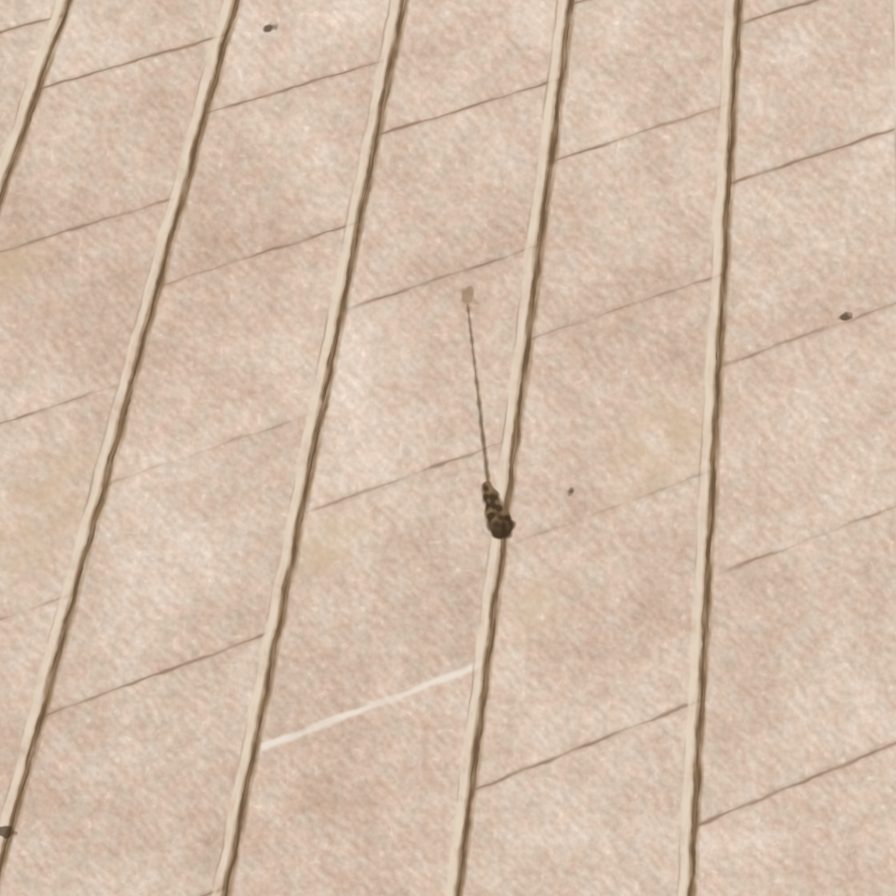
Reproduce this texture procedurally as a WebGL 2 fragment shader.

```glsl
#version 300 es
precision highp float;
// Sunlit clay pavers in running bond, seen in perspective: a projective map gives
// brick coordinates, distances to the joints are taken back to canvas units, and
// gradient noise adds grit, worn joints, stains and a dry seed pod on a stalk.
uniform vec2 u_resolution;
out vec4 outColor;

#define PERSPECTIVE 0.39     // growth of the bricks from far to near
#define COLUMN_WIDTH 0.18685 // far column width
#define BOND_SHIFT 0.49      // row offset of alternate columns
#define BEVEL_WIDTH 0.0056   // half width of the pale brick edge
#define GAP_WIDTH 0.0030     // half width of the dark long joint
#define CROSS_WIDTH 0.0016   // half width of the short joints
#define SOFTNESS 0.0024      // edge blur
#define GRIT 0.072           // contrast of the surface grain
#define MOTTLE 0.075         // contrast of the broad tone changes
#define STAIN 0.5            // strength of the yellow stains

const vec3 CLAY = vec3(0.843, 0.755, 0.684);
const vec3 BEVEL = vec3(0.895, 0.83, 0.75);
const vec3 SHADOW = vec3(0.44, 0.35, 0.27);
const vec3 CROSS_JOINT = vec3(0.60, 0.50, 0.42);
const vec3 CHALK = vec3(0.93, 0.88, 0.83);
const vec3 OCHRE = vec3(0.80, 0.70, 0.55);
const vec3 DEBRIS = vec3(0.24, 0.18, 0.12);
const vec3 HUSK = vec3(0.58, 0.47, 0.34);

float hash(vec2 p) {
    vec3 q = fract(vec3(p.xyx) * 0.1031);
    q += dot(q, q.yzx + 33.33);
    return fract((q.x + q.y) * q.z);
}

vec2 gradient(vec2 cell) {
    float angle = 6.2832 * hash(cell);
    return vec2(cos(angle), sin(angle));
}

float noise(vec2 p) {
    vec2 i = floor(p), f = fract(p);
    vec2 w = f * f * f * (f * (f * 6.0 - 15.0) + 10.0);
    vec2 e = vec2(1.0, 0.0);
    float low = mix(dot(gradient(i), f), dot(gradient(i + e), f - e), w.x);
    float high = mix(dot(gradient(i + e.yx), f - e.yx),
                     dot(gradient(i + e.xx), f - e.xx), w.x);
    return mix(low, high, w.y);
}

// Coverage of a shape with signed distance d
float fill(float d) {
    return 1.0 - smoothstep(-SOFTNESS, SOFTNESS, d);
}

// Capsule whose radius runs from ra at a to rb at b
float taper(vec2 p, vec2 a, vec2 b, float ra, float rb) {
    float h = clamp(dot(p - a, b - a) / dot(b - a, b - a), 0.0, 1.0);
    return length(p - mix(a, b, h)) - mix(ra, rb, h);
}

vec3 claySurface(vec2 p, vec2 brick) {
    vec2 q = p + 0.004 * vec2(noise(p * 23.0), noise(p * 23.0 + 50.0));
    vec2 slanted = vec2(q.x - q.y, q.x + q.y) * 0.7071;
    float streaks = noise(slanted * vec2(62.0, 135.0));
    float grains = noise(p * 140.0 + 20.0);
    float fine = noise(p * 250.0 + 70.0);
    float broad = noise(p * 3.5 + 2.0) + 0.7 * noise(p * 9.0 + 40.0) + 0.7 * noise(p * 24.0);
    vec3 color = CLAY + MOTTLE * broad * vec3(0.8, 1.0, 1.1);
    color += GRIT * (streaks + 0.7 * grains + 0.35 * fine) * vec3(0.85, 1.0, 1.08);
    color += 0.022 * noise(slanted * 48.0 + 9.0) * vec3(1.0, -0.3, -0.7);
    color += 0.05 * smoothstep(0.32, 0.6, noise(p * 95.0 + 31.0));
    return color + 0.024 * (hash(brick + 7.0) - 0.5);
}

void main() {
    vec2 p = gl_FragCoord.xy / u_resolution;
    float t = 1.0 - p.y;

    // Projective brick coordinates
    float depth = 1.0 + PERSPECTIVE * t;
    float u = (p.x - 0.8242 + 0.0534 * t) / (COLUMN_WIDTH * depth) + 4.0;
    float v = (1.905 * p.x + 6.36 * t - 1.265) / depth;
    float column = floor(u);
    v -= mod(column, 2.0) < 0.5 ? BOND_SHIFT - 0.02 : -0.02;
    float row = floor(v + 0.5);
    float wobble = noise(p * 28.0) * 0.0024 + noise(p * 90.0) * 0.0008;
    float across = (u - floor(u + 0.5)) * COLUMN_WIDTH * depth + wobble;
    float along = (v - row) * depth * 0.17 + wobble;
    vec2 grainwise = vec2(across * 190.0 + floor(u + 0.5) * 13.7, p.y * 34.0);

    vec3 color = claySurface(p, vec2(column, floor(v)));

    // Ochre stains
    vec3 stains[5] = vec3[5](vec3(0.74, 0.51, 0.065), vec3(0.05, 0.43, 0.07),
        vec3(0.365, 0.39, 0.045), vec3(0.01, 0.70, 0.04), vec3(0.60, 0.32, 0.04));
    for (int i = 0; i < 5; i++) {
        vec2 offset = p - stains[i].xy;
        float d = length(vec2(offset.x - 0.5 * offset.y, 0.8 * offset.y)) / stains[i].z;
        float patchy = clamp(0.6 + 1.2 * noise(p * 36.0), 0.0, 1.0);
        color = mix(color, OCHRE, STAIN * patchy * (1.0 - smoothstep(0.1, 1.3, d)));
    }

    // Short joints, most worn halfway up; one is filled with chalk
    float wear = mix(0.4, 0.85, smoothstep(0.08, 0.35, abs(p.y - 0.5)));
    wear += 0.3 * (hash(vec2(column, row) + 3.0) - 0.5) + 0.9 * noise(p * 22.0);
    wear = clamp(wear, 0.08, 0.95);
    bool chalky = column == 2.0 && row == 3.0;
    float cross = fill(abs(along) - CROSS_WIDTH * (1.0 + 0.8 * noise(p * 45.0) + float(chalky)));
    float crossHalo = 1.0 - smoothstep(0.0, 0.007, abs(along));
    color = mix(color, chalky ? CHALK : CROSS_JOINT, max(cross, 0.25 * crossHalo) * wear);

    // Long joints: pale bevel with a broken outer edge
    float edge = abs(across + 0.0092) - BEVEL_WIDTH * (1.0 + 0.5 * noise(p * 26.0 + 6.0));
    float bevelTone = 0.78 + 0.8 * noise(grainwise * vec2(0.6, 1.0) + 4.0);
    color = mix(color, BEVEL, fill(edge) * clamp(bevelTone, 0.2, 1.0));
    float outer = fill(abs(across + 0.0148) - 0.0007);
    color = mix(color, CROSS_JOINT, outer * clamp(0.2 + 1.3 * noise(p * 15.0), 0.0, 0.7));

    // Tan dust beside a ragged dark gap, split in places
    float dust = 1.0 - smoothstep(0.002, 0.0085, abs(across - 0.0006));
    color = mix(color, HUSK, dust * clamp(0.65 + 0.7 * noise(grainwise + 21.0), 0.2, 0.9));
    float ragged = noise(grainwise + 8.0) + 0.4 * noise(p * 130.0);
    float gap = fill(abs(across) - GAP_WIDTH * (0.9 + 0.8 * ragged));
    float gapTone = 0.8 + 1.0 * noise(grainwise * vec2(1.5, 0.8) + 13.0);
    color = mix(color, SHADOW, gap * clamp(gapTone, 0.25, 1.0));

    // Scattered specks
    vec3 specks[4] = vec3[4](vec3(0.302, 0.970, 0.005), vec3(0.638, 0.451, 0.004),
        vec3(0.943, 0.647, 0.005), vec3(0.006, 0.072, 0.008));
    for (int i = 0; i < 4; i++) {
        float d = length((p - specks[i].xy) * vec2(0.8, 1.2)) - specks[i].z;
        color = mix(color, DEBRIS, 0.65 * fill(d + 0.005 * noise(p * 130.0)));
    }

    // Seed pod with its stalk and withered tip
    float rough = 0.004 * noise(p * 90.0);
    float stalk = taper(p, vec2(0.545, 0.46), vec2(0.522, 0.66), 0.002, 0.0008);
    float tip = length((p - vec2(0.523, 0.668)) * vec2(1.0, 0.6)) - 0.008;
    float pod = taper(p, vec2(0.543, 0.458), vec2(0.559, 0.413), 0.005, 0.015);
    color = mix(color, HUSK, 0.6 * fill(tip + 2.0 * rough));
    color = mix(color, mix(DEBRIS, HUSK, 0.5), 0.75 * fill(stalk + 0.5 * rough));
    float mottled = smoothstep(-0.25, 0.45, noise(p * 125.0 + 3.0)) * smoothstep(0.40, 0.43, p.y);
    color = mix(color, mix(DEBRIS, HUSK, 0.8 * mottled), 0.92 * fill(pod + rough));

    outColor = vec4(clamp(color, 0.0, 1.0), 1.0);
}
```
